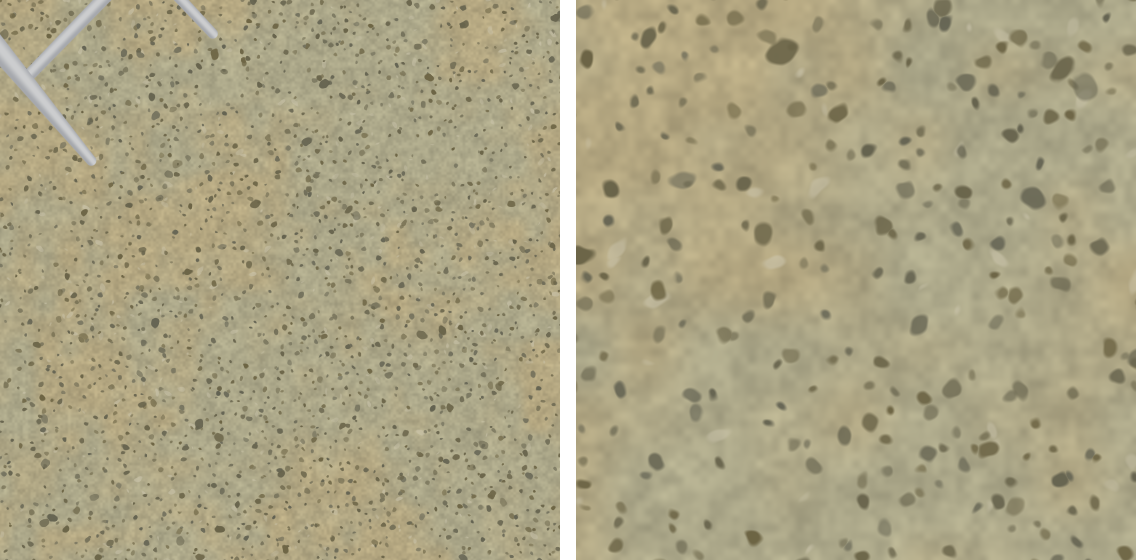
Left: the whole. Right: its middle third, enlarged.
Reproduce this texture procedurally as a WebGL 1 fragment shader.

```glsl
precision highp float;
// Speckled sandy stone floor with dark grains, pale flecks and white tapered chair legs.
uniform vec2 u_resolution;

const vec3 SAND_WARM = vec3(0.700, 0.648, 0.500);
const vec3 SAND_COOL = vec3(0.668, 0.652, 0.535);
const vec3 GRAIN_BROWN = vec3(0.430, 0.395, 0.265);
const vec3 GRAIN_GREY = vec3(0.385, 0.385, 0.325);
const vec3 FLECK = vec3(0.800, 0.775, 0.680);
const vec3 LEG_LIGHT = vec3(0.800, 0.805, 0.810);
const vec3 LEG_SHADE = vec3(0.650, 0.660, 0.680);
const float MOTTLE_CONTRAST = 0.17;
const float GRAIN_EDGE = 0.0013;
const float SMALL_CELLS = 64.0;
const float LARGE_CELLS = 27.0;
const float FLECK_CELLS = 42.0;

float hash(vec2 p) {
  vec3 q = fract(p.xyx * vec3(0.1031, 0.1030, 0.0973));
  q += dot(q, q.yzx + 33.33);
  return fract((q.x + q.y) * q.z);
}

float noise(vec2 p) {
  vec2 i = floor(p);
  vec2 f = fract(p);
  f = f * f * (3.0 - 2.0 * f);
  float low = mix(hash(i), hash(i + vec2(1.0, 0.0)), f.x);
  float high = mix(hash(i + vec2(0.0, 1.0)), hash(i + vec2(1.0, 1.0)), f.x);
  return mix(low, high, f.y);
}

// Scattered soft ellipses: x is coverage, y is a random tint per grain.
vec2 grains(vec2 uv, float cells, float share, vec2 radii, float stretch, float seed) {
  vec2 home = floor(uv * cells);
  vec2 best = vec2(0.0);
  for (int j = -1; j <= 1; j++) {
    for (int i = -1; i <= 1; i++) {
      vec2 cell = home + vec2(float(i), float(j));
      vec2 key = cell + seed;
      vec2 centre = (cell + vec2(hash(key + 11.3), hash(key + 47.9))) / cells;
      float cluster = 0.45 + 1.1 * noise(centre * 13.0 + seed);
      float present = step(hash(key + 83.1), share * cluster);
      float size = hash(key + 131.7);
      float radius = mix(radii.x, radii.y, size * size);
      float angle = 6.2832 * hash(key + 173.3);
      float c = cos(angle);
      float s = sin(angle);
      vec2 d = mat2(c, -s, s, c) * (uv - centre);
      d *= vec2(1.0 / stretch, 1.0 + 0.3 * (stretch - 1.0));
      float strength = mix(0.5, 1.0, hash(key + 211.9));
      float cover = 1.0 - smoothstep(-GRAIN_EDGE, GRAIN_EDGE, length(d) - radius);
      cover *= present * strength;
      if (cover > best.x) best = vec2(cover, hash(key + 251.3));
    }
  }
  return best;
}

vec3 sand(vec2 uv) {
  float drift = 0.6 * noise(uv * 7.0 + 3.0) + 0.4 * noise(uv * 24.0 + 9.0);
  vec3 colour = mix(SAND_COOL, SAND_WARM, smoothstep(0.25, 0.75, drift));
  float mottle = 0.25 * noise(uv * 48.0 + 17.0) + 0.40 * noise(uv * 105.0 + 29.0)
               + 0.35 * noise(uv * 210.0 + 41.0);
  return colour * (1.0 + MOTTLE_CONTRAST * 1.5 * (mottle - 0.47));
}

vec3 addGrains(vec3 colour, vec2 uv, vec2 grain) {
  return mix(colour, mix(GRAIN_BROWN, GRAIN_GREY, grain.y), grain.x);
}

// Tapered rod with rounded ends, shaded across its width.
vec3 addLeg(vec3 colour, vec2 uv, vec2 a, vec2 b, float widthA, float widthB) {
  vec2 axis = b - a;
  float t = clamp(dot(uv - a, axis) / dot(axis, axis), 0.0, 1.0);
  vec2 offset = uv - a - axis * t;
  float width = mix(widthA, widthB, t);
  float edge = max(0.001, 0.75 / u_resolution.y);
  float cover = 1.0 - smoothstep(-edge, edge, length(offset) - width);
  float side = dot(offset, normalize(vec2(-axis.y, axis.x))) / width;
  float shade = smoothstep(0.1, 1.0, abs(side - 0.2));
  return mix(colour, mix(LEG_LIGHT, LEG_SHADE, shade), cover);
}

void main() {
  vec2 uv = gl_FragCoord.xy / u_resolution;

  // Bend the grain outlines slightly so they are not perfect ellipses.
  vec2 bend = vec2(noise(uv * 150.0 + 5.0), noise(uv * 150.0 + 71.0)) - 0.5;
  vec2 rough = uv + 0.003 * bend;

  vec3 colour = sand(uv);
  vec2 fleck = grains(rough, FLECK_CELLS, 0.20, vec2(0.0015, 0.0050), 1.6, 301.0);
  colour = mix(colour, FLECK, 0.6 * fleck.x);
  colour = addGrains(colour, uv, grains(rough, SMALL_CELLS, 0.46, vec2(0.0021, 0.0050), 1.15, 101.0));
  colour = addGrains(colour, uv, grains(rough, LARGE_CELLS, 0.17, vec2(0.0046, 0.0080), 1.25, 201.0));

  // Chair legs entering at the upper left.
  colour = addLeg(colour, uv, vec2(0.056, 0.870), vec2(0.200, 1.018), 0.011, 0.012);
  colour = addLeg(colour, uv, vec2(-0.030, 0.945), vec2(0.163, 0.713), 0.020, 0.009);
  colour = addLeg(colour, uv, vec2(0.305, 1.020), vec2(0.380, 0.940), 0.010, 0.009);

  gl_FragColor = vec4(colour, 1.0);
}
```
